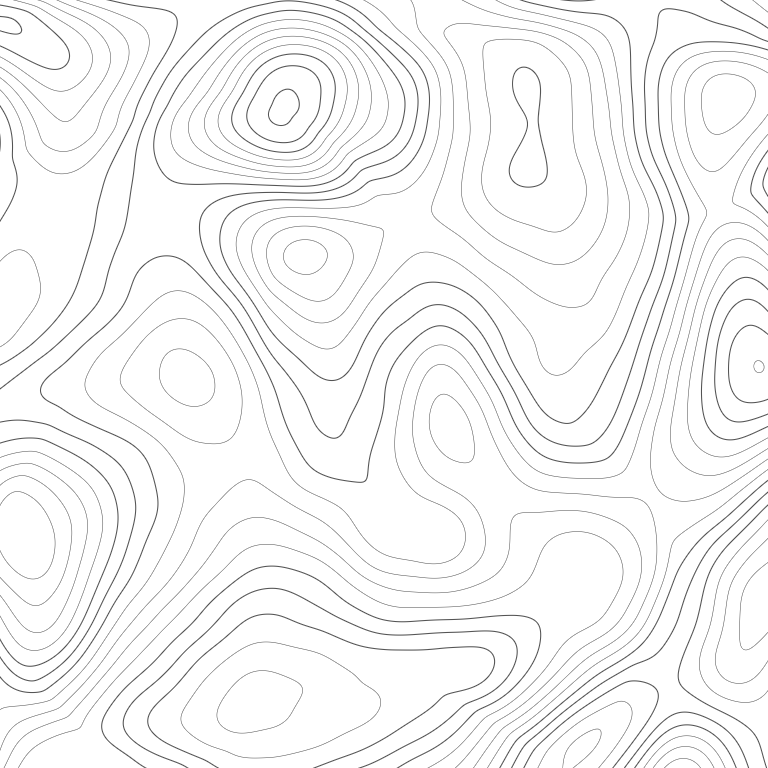
Reproduce this pattern procedurally as a Shadertoy shader.

```glsl
// Topographic contour map: thin grey isolines on white paper.
// A warped noise terrain with soft creases is sliced at even heights; each
// slice is stroked at constant width using the local slope of the terrain.

const float TAU = 6.2831853;
const vec3 PAPER = vec3(1.0);
const vec3 INK = vec3(0.33);
const float LEVELS = 16.0;         // contours per unit of height
const float THIN_STROKE = 0.0007;  // widths in canvas units
const float BOLD_STROKE = 0.0014;
const float BOLD_PERIOD = 7.0;     // levels between groups of bold lines

float hash(vec2 p) {
    return fract(sin(dot(p, vec2(127.1, 311.7))) * 43758.5453);
}

// Dot product of a random unit gradient with the offset from its lattice point
float cornerSlope(vec2 cell, vec2 offset) {
    float angle = TAU * hash(cell);
    return dot(vec2(cos(angle), sin(angle)), offset);
}

float gradientNoise(vec2 p) {
    vec2 cell = floor(p), f = fract(p);
    vec2 u = f * f * f * (f * (f * 6.0 - 15.0) + 10.0);
    vec2 e = vec2(1.0, 0.0);
    float low = mix(cornerSlope(cell, f), cornerSlope(cell + e, f - e), u.x);
    float high = mix(cornerSlope(cell + e.yx, f - e.yx),
                     cornerSlope(cell + e.xx, f - e.xx), u.x);
    return mix(low, high, u.y);
}

// Absolute value with a rounded tip, giving contours tight corners
float softFold(float x, float radius) {
    return sqrt(x * x + radius * radius);
}

float terrain(vec2 p) {
    vec2 bend = vec2(gradientNoise(p * 2.3 + 11.3), gradientNoise(p * 2.3 + 47.9));
    vec2 q = p + 0.13 * bend;
    float hills = gradientNoise(q * 3.3 + 5.2);
    float creases = softFold(gradientNoise(q * 2.9 + 31.7), 0.025);
    float ripples = gradientNoise(p * 13.0 + 71.4);
    return hills + 0.35 * creases + 0.022 * ripples;
}

vec2 slope(vec2 p, float h) {
    const float STEP = 0.0008;
    return vec2(terrain(p + vec2(STEP, 0.0)) - h,
                terrain(p + vec2(0.0, STEP)) - h) / STEP;
}

// Share of a pixel covered by a stroke at the given distance
float strokeCoverage(float dist, float width, float pixel) {
    float outer = clamp((dist + 0.5 * width) / pixel + 0.5, 0.0, 1.0);
    float inner = clamp((dist - 0.5 * width) / pixel + 0.5, 0.0, 1.0);
    return outer - inner;
}

// Neighbouring levels share a weight, swelling and fading with height
float strokeWidth(float level) {
    float weight = smoothstep(-0.3, 0.7, cos(TAU * level / BOLD_PERIOD));
    return mix(THIN_STROKE, BOLD_STROKE, weight);
}

void mainImage(out vec4 fragColor, in vec2 fragCoord) {
    float pixel = 1.0 / iResolution.y;
    vec2 p = fragCoord * pixel;

    // Distance to the nearest contour
    float h = terrain(p);
    float steepness = max(length(slope(p, h)), 0.001);
    float height = h * LEVELS + 0.5;
    float level = round(height);
    float dist = (height - level) / (LEVELS * steepness);

    float ink = strokeCoverage(dist, strokeWidth(level), pixel);
    fragColor = vec4(mix(PAPER, INK, ink), 1.0);
}
```
